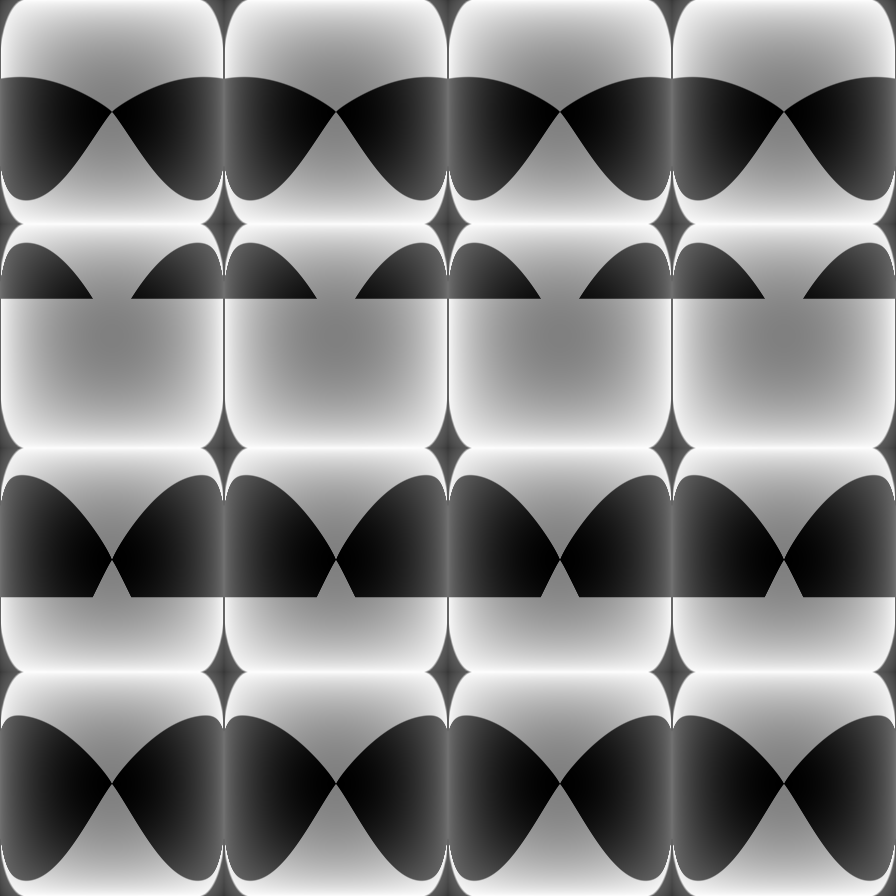
Write a Shadertoy shader that draws this pattern.

```glsl
// Four by four grid of glowing rounded cells with black bow-ties and dark corner stars.
// One product falloff shades each cell; sine curves, set per row, bound the bow-ties,
// and astroid-like curves cut the stars where cells meet.

const float HALF_PI = 1.5707963;

// Height of a bow-tie wing at distance x from the cell's middle,
// pulled down to a cusp beside the vertical cell border.
float wingHeight(float x, float peak, float peakX, float power) {
    float h = peak * pow(max(sin(HALF_PI * x / peakX), 0.0), power);
    return h - max(h - 0.46, 0.0) * pow(x, 24.0);
}

// Wing coverage: upper and lower curves plus the flat cut of the middle rows.
float bowTie(vec2 p, int row, float px) {
    float x = abs(p.x);
    float upperPeak = vec4(0.615, 0.76, 0.833, 0.3125)[row];
    float upperPeakX = vec4(0.87, 0.82, 0.77, 0.82)[row];
    float lowerPeak = vec4(0.865, 1.08, 1.0, 0.79)[row];
    float cut = vec4(-2.0, -1.0 / 3.0, 1.0 / 3.0, -2.0)[row];

    float above = wingHeight(x, upperPeak, upperPeakX, 0.85) - p.y;
    float below = wingHeight(x, lowerPeak, 0.77, 1.1) + p.y;
    float curved = smoothstep(-px, px, min(above, below));
    return curved * smoothstep(-0.5 * px, 0.5 * px, p.y - cut);
}

void mainImage(out vec4 fragColor, in vec2 fragCoord) {
    vec2 grid = 4.0 * fragCoord / iResolution.xy;
    vec2 p = 2.0 * fract(grid) - 1.0;
    int row = int(mod(floor(grid.y), 4.0));
    float px = 8.0 / min(iResolution.x, iResolution.y);

    // Cell glow: mid grey in the middle, white at the borders
    vec2 falloff = max(1.0 - p * p, 0.0);
    float glow = 1.0 - pow(falloff.x * falloff.y, 0.7);
    float shade = 0.5 + 0.5 * glow;

    // Hairline between columns
    vec2 edge = 1.0 - abs(p);
    float hairline = 1.0 - smoothstep(0.004, 0.004 + px, edge.x);
    shade = mix(shade, 0.25, 0.8 * hairline);

    // Bow-tie, lit by the same glow
    shade = mix(shade, 0.45 * glow, bowTie(p, row, px));

    // Star around each cell corner, darkest in its middle
    vec2 arm = pow(edge / vec2(0.21, 0.52), vec2(0.6));
    float star = arm.x + arm.y;
    float blur = clamp(fwidth(star), 0.001, 0.2);
    shade = mix(shade, 0.2 + 0.16 * min(star, 1.0), smoothstep(-blur, blur, 1.0 - star));

    fragColor = vec4(vec3(shade), 1.0);
}
```
